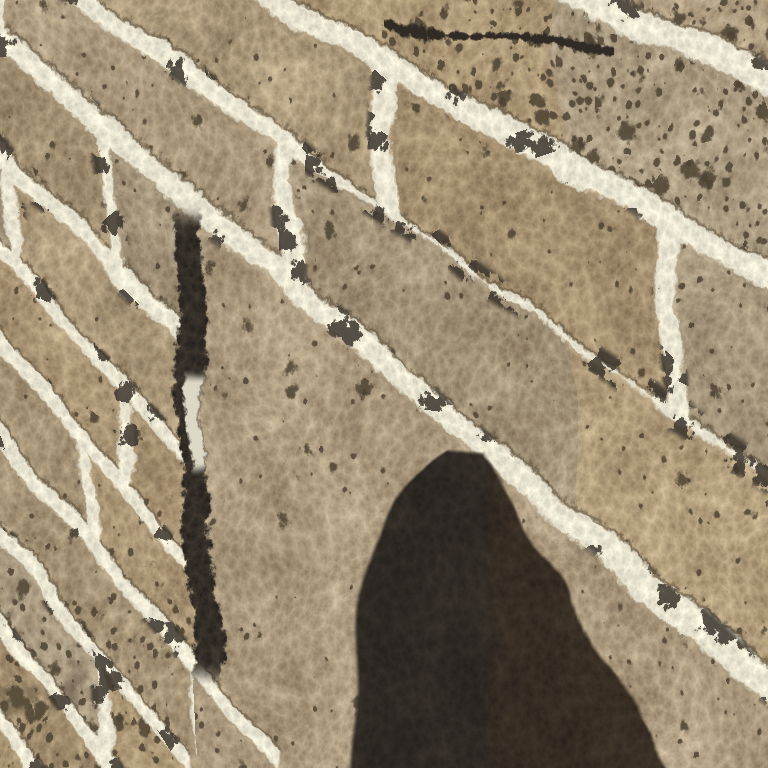
This texture is drawn by a WebGL 1 fragment shader. Its source:

```glsl
precision highp float;
// Sunlit sandstone wall in steep perspective: pale mortar, pitted blocks, a dark corner gap and a cast shadow.
uniform vec2 u_resolution;

#define COURSE_HEIGHT 0.262
#define BLOCK_LENGTH 0.36
#define CONVERGENCE 0.53
#define CORNER_X 0.255
#define BED_WIDTH 0.0125
#define HEAD_WIDTH 0.011
#define STONE_DARK vec3(0.55, 0.48, 0.375)
#define STONE_LIGHT vec3(0.78, 0.71, 0.585)
#define PIT_COLOR vec3(0.36, 0.31, 0.235)
#define MORTAR_COLOR vec3(0.94, 0.92, 0.84)
#define SHADOW_COLOR vec3(0.19, 0.17, 0.145)

float hash(vec2 p) {
  return fract(sin(dot(p, vec2(127.1, 311.7))) * 43758.5);
}

// Cellular noise: distance to the nearest point, and that cell's random value
vec2 cells(vec2 p) {
  vec2 base = floor(p), nearest = vec2(9.0, 0.0);
  for (int j = -1; j <= 1; j++) {
    for (int i = -1; i <= 1; i++) {
      vec2 cell = base + vec2(float(i), float(j));
      vec2 point = cell + vec2(hash(cell), hash(cell + 37.3));
      float d = length(p - point);
      if (d < nearest.x) nearest = vec2(d, hash(cell + 71.9));
    }
  }
  return nearest;
}

// Layered cellular noise, centred near zero
float mottle(vec2 p) {
  float sum = 0.0, weight = 0.5;
  for (int i = 0; i < 4; i++) {
    sum += weight * (cells(p).x - 0.48);
    p = mat2(1.6, 1.2, -1.2, 1.6) * p + 5.7;
    weight *= 0.55;
  }
  return sum;
}

// One where d is below the limit, with a soft edge
float below(float d, float limit, float soft) {
  return 1.0 - smoothstep(limit - soft, limit + soft, d);
}

void main() {
  vec2 q = gl_FragCoord.xy / u_resolution;
  q.y = 1.0 - q.y;
  float soft = max(1.2 / u_resolution.y, 0.0025);

  // Noise layers and uneven outlines
  vec2 bend = 0.004 * sin(q.yx * vec2(31.0, 27.0) + 2.0 * sin(q * 17.0));
  float broad = mottle((q + bend) * vec2(11.0, 9.0));
  float grain = mottle((q + bend) * vec2(75.0, 60.0));
  vec2 w = q + bend + 0.012 * broad;

  // Courses fan out from the upper left and bend below the long joint
  float depth = 1.0 - CONVERGENCE * (1.0 - w.x);
  float course = ((w.y + 0.37 * (1.0 - w.x)) / depth - 0.098) / COURSE_HEIGHT;
  course += 0.8 * w.x * max(course - 5.0, 0.0) - 0.25 * smoothstep(2.7, 4.2, course);
  float row = floor(course), bed = floor(course + 0.5);
  float bigBlock = step(3.0, course) * step(CORNER_X, w.x);

  // Bed joints: the second one thins to a crack on the right
  float bedSide = (bed - course) * COURSE_HEIGHT * depth * 0.8;
  float bedDist = abs(bedSide);
  float bedEnd = bed < 3.5 ? 2.0 : (bed == 7.0 ? 0.36 : CORNER_X - 0.01);
  float bedShown = below(w.x, bedEnd, soft);
  float thin = (bed == 2.0) ? smoothstep(0.37, 0.45, w.x) : 0.0;
  float ragged = 0.014 * grain + 0.012 * broad;
  float bedWidth = BED_WIDTH * mix(0.8, 1.2, w.x) * (1.0 - 0.8 * thin);
  float bedMortar = below(bedDist + ragged, bedWidth, soft) * bedShown;

  // Head joints in running bond, leaning slightly
  float headX = w.x - 0.06 * w.y;
  float phase = -0.003 + 0.13 * mod(row, 2.0) + 0.08 * step(5.5, row);
  float headCell = (headX - phase) / BLOCK_LENGTH;
  float headDist = abs(fract(headCell + 0.5) - 0.5) * BLOCK_LENGTH;
  float headShown = step(0.5, row) * (1.0 - bigBlock);
  if (row == 2.0) headShown *= step(w.x, 0.6);
  float headWidth = HEAD_WIDTH * mix(0.55, 1.1, smoothstep(0.1, 0.4, w.x));
  float headMortar = below(headDist + ragged, headWidth, soft) * headShown;

  // Stone faces, each with its own tone
  vec2 stoneId = mix(vec2(floor(headCell), row), vec2(9.0, 3.0), bigBlock);
  float tone = 0.57 + 1.0 * broad + 1.3 * grain + 0.3 * (hash(stoneId + 2.0) - 0.5);
  vec3 color = mix(STONE_DARK, STONE_LIGHT, clamp(tone, -0.35, 1.25));
  color *= mix(vec3(1.02, 1.0, 0.96), vec3(0.98, 1.0, 1.04), hash(stoneId + 8.0));

  // Weathering: pits gather in the upper right and the lower left
  float lowerLeft = smoothstep(0.6, 0.95, q.y) * below(q.x, 0.24, 0.06);
  float wear = max(lowerLeft, below(course, 1.0, 0.1) * smoothstep(0.4, 0.6, q.x));
  for (int i = 0; i < 2; i++) {
    float scale = 28.0 + 40.0 * float(i);
    vec2 pit = cells((q + bend) * vec2(scale * 1.3, scale) + 13.0);
    float size = 0.42 * smoothstep(0.9 - 0.4 * wear, 1.05, pit.y);
    float hollow = below(pit.x + 0.5 * grain, size, 0.1) * step(0.01, size);
    color = mix(color, PIT_COLOR * 0.85, 0.85 * hollow);
  }
  color = mix(color, PIT_COLOR, 0.65 * lowerLeft * smoothstep(0.0, 0.2, broad));
  float crack = below(abs(w.y - 0.035 - 0.09 * (w.x - 0.5)) + ragged, 0.004, soft);
  color = mix(color, SHADOW_COLOR, crack * step(0.5, q.x) * step(q.x, 0.8));

  // Mortar, its shaded upper lip and dark chinks
  float lip = below(abs(bedSide - bedWidth) + ragged, 0.004, 0.003) * bedShown;
  color = mix(color, PIT_COLOR, 0.7 * lip);
  float mortar = max(bedMortar, headMortar);
  color = mix(color, MORTAR_COLOR * (1.0 + 0.35 * grain), mortar);
  vec2 chink = cells(q * 30.0 + 4.0);
  float jointEdge = max(below(bedDist, 0.018, 0.005) * bedShown, below(headDist, 0.017, 0.004) * headShown);
  float gap = below(chink.x + grain, 0.38, 0.06) * step(0.78 - 0.25 * thin, chink.y) * jointEdge;
  color = mix(color, SHADOW_COLOR * 1.2, 0.85 * gap);

  // Dark corner gap with one patch of remaining mortar
  float cornerX = CORNER_X - 0.008 + 0.022 * smoothstep(0.5, 0.9, w.y);
  float corner = below(abs(w.x - cornerX) + ragged, 0.016, soft) * below(abs(w.y - 0.58), 0.3, 0.02);
  color = mix(color, SHADOW_COLOR * (1.1 + grain), corner);
  float patchMortar = below(abs(w.x - cornerX - 0.006) + ragged, 0.009, soft) * below(abs(w.y - 0.55), 0.06, 0.01);
  color = mix(color, MORTAR_COLOR * 0.92, patchMortar);

  // Cast shadow: steep on the left, sloping on the right
  float leftEdge = 0.46 + 0.12 * exp(-13.0 * (w.y - 0.59));
  float rightEdge = 0.663 + 0.6 * (w.y - 0.65);
  float inside = min(min(w.x - leftEdge, rightEdge - w.x), w.y - 0.59) - 0.012 * broad;
  vec3 shade = SHADOW_COLOR * (1.0 + 0.5 * grain + 0.4 * broad);
  shade *= mix(vec3(1.0), vec3(1.2, 1.1, 1.0), smoothstep(0.62, 0.66, w.x));
  color = mix(color, shade, smoothstep(-0.004, 0.004, inside));

  gl_FragColor = vec4(color, 1.0);
}
```
